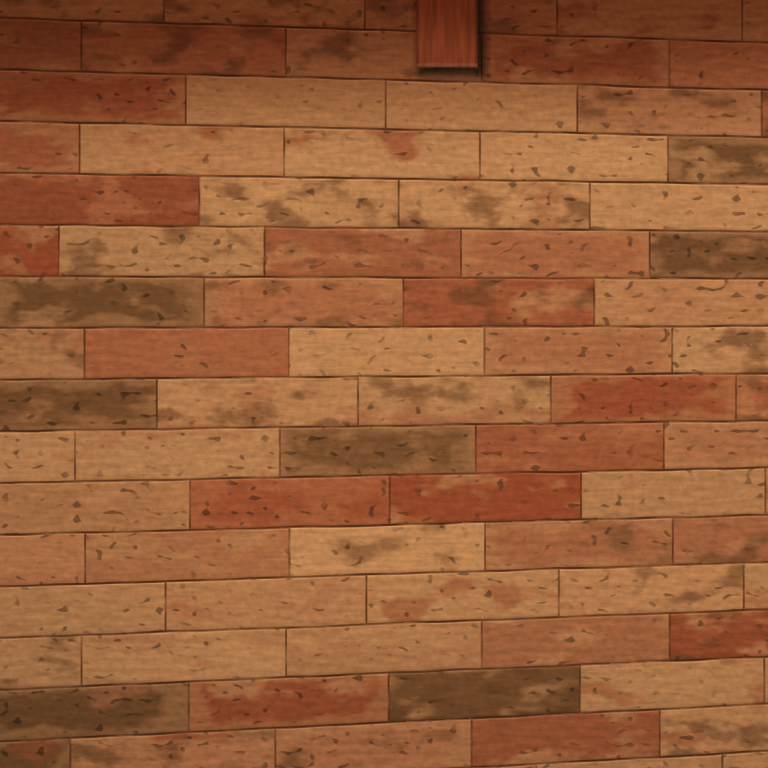
A Shadertoy shader for this texture:

```glsl
float hash(vec2 p) {
    return fract(sin(dot(p, vec2(127.1, 311.7))) * 43758.5);
}

vec2 cellGradient(vec2 cell) {
    float angle = 6.2832 * hash(cell);
    return vec2(cos(angle), sin(angle));
}

float gradientNoise(vec2 p) {
    vec2 i = floor(p), f = p - i;
    vec2 w = f * f * f * (f * (f * 6.0 - 15.0) + 10.0);
    vec2 e = vec2(0, 1);
    float low = mix(dot(cellGradient(i), f),
                    dot(cellGradient(i + e.yx), f - e.yx), w.x);
    float high = mix(dot(cellGradient(i + e.xy), f - e.xy),
                     dot(cellGradient(i + e.yy), f - e.yy), w.x);
    return mix(low, high, w.y);
}

float fbm(vec2 p) {
    float sum = 0.0, amplitude = 0.6;
    for (int i = 0; i < 4; i++) {
        sum += amplitude * gradientNoise(p);
        p = mat2(1.6, 1.2, -1.2, 1.6) * p + 3.7;
        amplitude *= 0.5;
    }
    return sum;
}

float boxDistance(vec2 p, vec2 halfSize) {
    vec2 d = abs(p) - halfSize;
    return length(max(d, 0.0)) + min(max(d.x, d.y), 0.0);
}

// Fired clay from red through orange to tan, with a few umber bricks
vec3 clayTone(vec2 id) {
    float pick = hash(id + 4.0);
    vec3 tone = mix(vec3(0.56, 0.27, 0.155), vec3(0.64, 0.38, 0.235), smoothstep(0.05, 0.32, pick));
    tone = mix(tone, vec3(0.71, 0.49, 0.305), smoothstep(0.32, 0.68, pick));
    tone = mix(tone, vec3(0.45, 0.29, 0.165), step(0.91, pick));
    return tone * (0.96 + 0.08 * hash(id + 31.0));
}

vec3 brickWall(vec2 p, float aa) {
    // Courses converge slightly towards the right
    vec2 size = vec2(1.0 / (3.6 + 0.65 * p.x), 0.0673 - 0.0058 * p.x);
    float wobble = 0.0014 * gradientNoise(p * vec2(16, 30));
    vec2 wall = vec2(p.x * (3.6 + 0.325 * p.x), (p.y - 0.573 - 0.0026 * p.x + wobble) / size.y);
    float row = floor(wall.y);
    wall.x += 0.5 * mod(row, 2.0) + 0.4 * hash(vec2(row, 9.0));
    vec2 id = floor(wall), f = wall - id;
    vec2 edge = (0.5 - abs(f - 0.5)) * size;
    float wear = hash(id + 57.0);

    // Blotches and worn ends
    vec2 local = p + id * 3.17;
    float blotch = fbm(local * vec2(11, 22));
    vec3 color = clayTone(id);
    color = mix(color, clayTone(id + 13.0), 0.65 * smoothstep(0.02, 0.28, blotch));
    float worn = smoothstep(0.022, 0.004, min(edge.x * 0.7, edge.y * 1.6) + 0.05 * blotch);
    color = mix(color, vec3(0.70, 0.47, 0.29), 0.5 * worn * step(0.45, wear));
    float soot = smoothstep(0.0, 0.35, fbm(local * vec2(16, 30) + 40.0));
    color = mix(color, vec3(0.38, 0.23, 0.13), 0.55 * soot * step(0.6, hash(id + 83.0)));

    // Drag marks, grain and pits
    color *= 1.0 + 0.17 * fbm(local * vec2(28, 150)) + 0.13 * fbm(local * 110.0);
    float pits = smoothstep(0.28, 0.46, gradientNoise(local * vec2(65, 105)));
    color *= 1.0 - 0.32 * pits * smoothstep(-0.2, 0.2, blotch + 0.3 * wear - 0.1);

    // Lit upper lip and thin dark joints
    float fade = 0.65 + 0.7 * gradientNoise(p * vec2(22, 40));
    float lip = smoothstep(0.0045, 0.002, (1.0 - f.y) * size.y);
    color += vec3(0.12, 0.10, 0.07) * lip * fade;
    float bed = 1.0 - smoothstep(0.0009 - aa * 0.5, 0.0012 + aa, edge.y);
    float head = 1.0 - smoothstep(0.0008 - aa * 0.5, 0.0010 + aa, edge.x);
    float joint = max(bed, 0.8 * head) * clamp(fade, 0.35, 0.9);
    color *= 1.0 - 0.12 * smoothstep(0.006, 0.0, f.y * size.y);
    return mix(color, vec3(0.27, 0.14, 0.07), joint);
}

void mainImage(out vec4 fragColor, in vec2 fragCoord) {
    vec2 p = fragCoord / iResolution.xy;
    float aa = 1.0 / iResolution.y;
    vec3 color = brickWall(p, aa);

    // Light falls off towards the ceiling and lower corners
    color *= mix(vec3(1), vec3(0.59, 0.44, 0.36), smoothstep(0.78, 0.99, p.y + 0.02 * (0.5 - p.x)));
    color *= 1.0 - 0.10 * smoothstep(0.3, 0.0, p.y) - 0.06 * smoothstep(0.35, 0.0, p.x);

    // Wooden post hanging from the top, with its shadow
    vec2 q = p - vec2(0.582, 1.012);
    float shadow = smoothstep(0.014, -0.006, boxDistance(q - vec2(0.006, -0.007), vec2(0.040, 0.10)));
    color *= 1.0 - 0.65 * shadow;
    float post = boxDistance(q, vec2(0.040, 0.10));
    vec3 wood = mix(vec3(0.47, 0.21, 0.11), vec3(0.36, 0.14, 0.07), smoothstep(0.93, 1.0, p.y));
    wood *= 1.0 + 0.35 * fbm(p * vec2(160, 14));
    wood *= 0.75 + 0.25 * smoothstep(0.0, 0.006, -post);
    wood += 0.07 * smoothstep(0.004, 0.001, abs(p.y - 0.915));
    color = mix(color, wood, smoothstep(aa, -aa, post));

    fragColor = vec4(clamp(color, 0.0, 1.0), 1.0);
}
```
